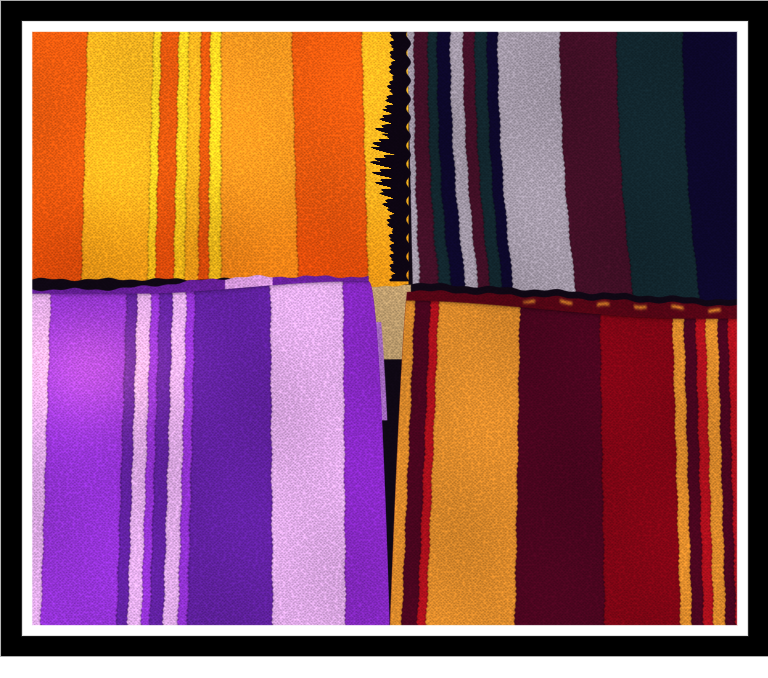
Give the GLSL for this texture, as a Shadertoy shader.

```glsl
float cover(float d) { return smoothstep(-0.12, 0.12, d); }

float boxMask(vec2 p, vec2 lo, vec2 hi) {
    vec2 d = min(p - lo, hi - p);
    return cover(min(d.x, d.y));
}

vec2 hash2(vec2 cell) {
    return fract(sin(vec2(dot(cell, vec2(127.1, 311.7)), dot(cell, vec2(269.5, 183.3)))) * 4375.5);
}

float cellular(vec2 p) {
    vec2 cell = floor(p), f = fract(p);
    float nearest = 2.0;
    for (int j = -1; j <= 1; j++)
        for (int i = -1; i <= 1; i++) {
            vec2 o = vec2(i, j);
            nearest = min(nearest, length(o + hash2(cell + o) - f));
        }
    return nearest;
}

// Woven bands with stitched, slightly darker seams
vec3 stripes(vec2 p, float edges[12], int tones[12], vec3 palette[4]) {
    float x = p.x + 0.07 * sin(p.y * 0.9) + 0.05 * sin(p.y * 7.0);
    vec3 color = palette[tones[0]];
    float seam = 0.0;
    for (int i = 1; i < 12; i++) {
        float d = x - edges[i];
        color = mix(color, palette[tones[i]], cover(d));
        seam = max(seam, exp(-d * d * 50.0));
    }
    return color * (1.0 - seam * (0.16 + 0.12 * sin(p.y * 9.0)));
}

vec3 orangeCloth(vec2 p) {
    float drop = (95.0 - p.y) / 36.0;
    p.x -= drop * mix(-0.8, 0.8, smoothstep(20.0, 38.0, p.x));
    vec3 c = stripes(p,
        float[12](0.0, 11.4, 20.0, 21.0, 23.3, 24.6, 26.2, 27.4, 28.8, 38.0, 47.1, 60.0),
        int[12](0, 1, 2, 0, 2, 1, 0, 2, 3, 0, 1, 1),
        vec3[4](vec3(0.93, 0.36, 0.06), vec3(0.99, 0.73, 0.13), vec3(1.0, 0.86, 0.14), vec3(0.98, 0.61, 0.13)));
    return c * mix(vec3(1.0), vec3(0.93, 0.82, 0.7), smoothstep(0.5, 1.0, drop));
}

vec3 nightCloth(vec2 p) {
    float drop = (95.0 - p.y) / 37.0;
    p.x -= drop * drop * mix(0.6, 2.0, smoothstep(53.0, 60.0, p.x));
    return stripes(p,
        float[12](0.0, 53.9, 55.7, 56.9, 58.6, 60.3, 61.8, 63.4, 64.8, 72.9, 80.3, 88.9),
        int[12](0, 1, 2, 3, 0, 1, 2, 3, 0, 1, 2, 3),
        vec3[4](vec3(0.64, 0.6, 0.66), vec3(0.26, 0.06, 0.15), vec3(0.07, 0.15, 0.18), vec3(0.05, 0.03, 0.17)));
}

vec3 violetCloth(vec2 p) {
    float drop = (57.0 - p.y) / 49.0;
    float glow = exp(-pow(length((p - vec2(12.0, 46.0)) / vec2(9.0, 8.0)), 2.0));
    p.x -= drop * mix(-1.3, 0.3, smoothstep(20.0, 36.0, p.x));
    vec3 c = stripes(p,
        float[12](0.0, 6.6, 16.5, 17.9, 19.7, 20.8, 22.5, 24.3, 25.4, 35.2, 44.7, 60.0),
        int[12](0, 1, 2, 0, 1, 2, 0, 1, 2, 0, 3, 3),
        vec3[4](vec3(0.88, 0.67, 0.91), vec3(0.58, 0.2, 0.84), vec3(0.38, 0.13, 0.63), vec3(0.53, 0.16, 0.77)));
    return c + glow * vec3(0.18, 0.13, 0.05);
}

vec3 wineCloth(vec2 p) {
    float drop = (55.0 - p.y) / 47.0;
    p.x -= drop * mix(-1.7, 1.1, smoothstep(52.0, 88.0, p.x));
    return stripes(p,
        float[12](0.0, 54.0, 56.0, 57.1, 67.7, 78.1, 87.5, 89.0, 90.5, 91.8, 93.4, 94.7),
        int[12](0, 1, 2, 0, 1, 3, 0, 1, 2, 0, 1, 2),
        vec3[4](vec3(0.86, 0.54, 0.17), vec3(0.29, 0.02, 0.12), vec3(0.68, 0.06, 0.11), vec3(0.5, 0.02, 0.08)));
}

vec3 clothPile(vec2 p) {
    float ripple = 0.15 * sin(p.x * 0.8) + 0.1 * sin(p.x * 2.1);
    vec3 c = mix(vec3(0.06, 0.03, 0.08), vec3(0.76, 0.63, 0.44), boxMask(p, vec2(47.0, 47.0), vec2(53.5, 58.0)));

    // Upper pair
    c = mix(c, orangeCloth(p), cover(p.y - 58.8 + ripple + smoothstep(40.0, 51.0, p.x)) * cover(53.2 - p.x));
    float nightHem = 58.3 - 0.06 * (p.x - 53.0) + ripple;
    c = mix(c, nightCloth(p), cover(p.y - nightHem) * cover(p.x - 53.0 - 0.02 * (95.0 - p.y)));

    // Ragged fringe between them
    float strand = abs(sin(p.y * 1.7 + sin(p.y * 0.6))) + 0.6 * abs(sin(p.y * 4.3 + p.x));
    float reach = 0.5 + 1.6 * exp(-pow((p.y - 77.0) / 7.0, 2.0));
    float tuft = min(p.x - 51.5 + reach * strand, 53.2 + 0.3 * sin(p.y * 2.3) - p.x);
    c = mix(c, vec3(0.05, 0.02, 0.07), cover(tuft) * cover(p.y - 58.5));

    // Lower left: back layer, folded rim, front panel
    float drop = clamp((58.5 - p.y) / 50.0, 0.0, 1.0);
    float violetSide = 48.0 + 2.7 * sqrt(drop) - p.x;
    c = mix(c, vec3(0.66, 0.42, 0.78), cover(violetSide + 0.7) * boxMask(p, vec2(45.0, 38.0), vec2(51.0, 52.5)));
    float rimTop = 57.3 + 1.9 * smoothstep(12.0, 34.0, p.x) + ripple;
    vec3 rim = mix(vec3(0.4, 0.12, 0.6), vec3(0.84, 0.6, 0.87), boxMask(p, vec2(29.3, 56.0), vec2(35.5, 60.0)));
    c = mix(c, rim, cover(rimTop - p.y) * cover(violetSide));
    float violetFold = 56.7 + 1.8 * smoothstep(18.0, 46.0, p.x) - p.y;
    vec3 violet = violetCloth(p) * (1.0 - 0.35 * exp(-abs(violetFold) * 4.0));
    c = mix(c, violet, cover(violetFold) * cover(violetSide));

    // Lower right: folded rim, front panel
    float wineSide = p.x - 53.2 + 2.4 * pow(drop, 0.7);
    float wineTop = 57.2 - 0.055 * (p.x - 53.0) + ripple - p.y;
    float glint = smoothstep(0.2, 0.8, sin(p.x * 1.3)) * exp(-pow((wineTop - 0.7) * 3.0, 2.0)) * smoothstep(66.0, 70.0, p.x);
    rim = mix(vec3(0.33, 0.02, 0.08), vec3(0.75, 0.42, 0.14), glint);
    c = mix(c, rim, cover(wineTop) * cover(wineSide));
    float wineFold = 55.7 - 2.7 * smoothstep(52.0, 90.0, p.x) - p.y;
    vec3 wine = wineCloth(p) * (1.0 - 0.4 * exp(-abs(wineFold) * 4.0));
    c = mix(c, wine, cover(wineFold) * cover(wineSide));

    // Thread grain and soft folds
    float grain = cellular(p * vec2(2.6, 3.0)) - 0.45;
    float weave = sin(p.x * 15.0) * sin(p.y * 13.0);
    float folds = sin(p.x * 0.35 + p.y * 0.12) + sin(p.y * 0.21 - p.x * 0.1);
    return c * (1.0 + 0.24 * grain + 0.06 * weave + 0.025 * folds);
}

void mainImage(out vec4 fragColor, in vec2 fragCoord) {
    vec2 p = 100.0 * fragCoord / iResolution.xy;
    // Page, black frame, white mat, cloths
    vec3 color = mix(vec3(1.0), vec3(0.0), boxMask(p, vec2(0.1, 3.2), vec2(100.2, 99.9)));
    color = mix(color, vec3(1.0), boxMask(p, vec2(2.86, 6.2), vec2(97.4, 96.9)));
    color = mix(color, clothPile(p), boxMask(p, vec2(4.2, 7.8), vec2(95.96, 95.3)));
    fragColor = vec4(clamp(color, 0.0, 1.0), 1.0);
}
```
